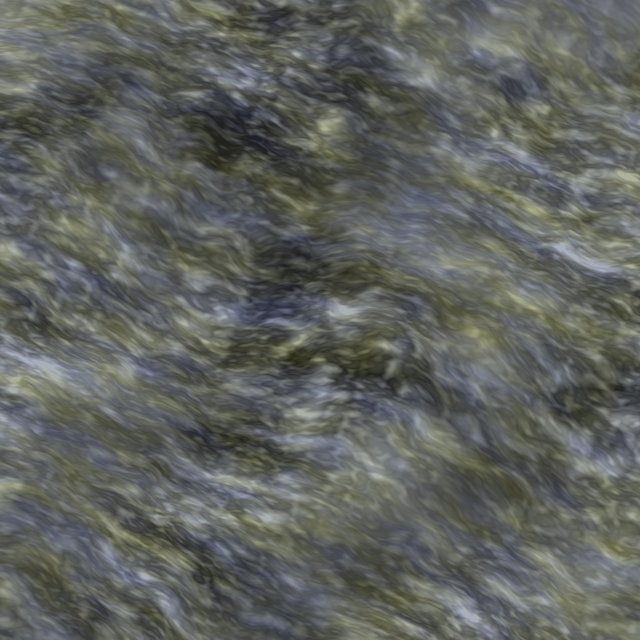
Write a three.js fragment shader that draws this texture.

```glsl
// Weathered grey-green rock face with fine, slanting, wind-combed furrows.
varying vec2 vUv;

#define BASE_TONE 0.375
#define CONTRAST 0.185
#define BROAD_CONTRAST 0.17
#define STREAK_SLOPE 0.34
#define STREAK_SCALE vec2(5.0, 12.0)
#define LACUNARITY 1.8
#define FURROW_MIX 0.45
#define BEND 0.11
#define RUFFLE 0.014
#define TINT_STRENGTH 0.17
#define STONE_COLOR vec3(0.985, 1.018, 0.975)
#define OCTAVES 5

// Random unit gradient for a lattice corner.
vec2 cornerGradient(vec2 cell) {
  float angle = 6.2831853 * fract(sin(dot(cell, vec2(127.1, 311.7))) * 43758.5453);
  return vec2(cos(angle), sin(angle));
}

// Gradient noise with quintic smoothing, centred on zero.
float gradientNoise(vec2 p) {
  vec2 cell = floor(p);
  vec2 f = p - cell;
  vec2 w = f * f * f * (f * (f * 6.0 - 15.0) + 10.0);
  vec2 e = vec2(1.0, 0.0);
  float a = dot(cornerGradient(cell), f);
  float b = dot(cornerGradient(cell + e.xy), f - e.xy);
  float c = dot(cornerGradient(cell + e.yx), f - e.yx);
  float d = dot(cornerGradient(cell + e.xx), f - e.xx);
  return mix(mix(a, b, w.x), mix(c, d, w.x), w.y);
}

// Streak coordinates: x runs along the grain, y across it.
vec2 grainSpace(vec2 uv) {
  vec2 ruffle = vec2(gradientNoise(uv * 13.0 + 4.7), gradientNoise(uv * 13.0 + 31.2));
  vec2 p = uv + RUFFLE * ruffle;
  float bend = BEND * gradientNoise(uv * 2.3 + 8.4);
  float steepening = 0.16 * (1.0 - uv.x) * (1.0 - uv.y);
  return vec2(p.x - STREAK_SLOPE * p.y, p.y + STREAK_SLOPE * p.x + bend - steepening);
}

// Stretched octaves, part smooth swell and part dark-creased furrow.
float streaks(vec2 grain) {
  vec2 scale = STREAK_SCALE;
  float weight = 0.85;
  float sum = 0.0;
  for (int i = 0; i < OCTAVES; i++) {
    float layer = float(i);
    vec2 p = grain;
    p.y += 0.07 * sin(layer * 2.4) * p.x;
    float n = gradientNoise(p * scale + layer * vec2(17.3, 9.1));
    float furrow = 2.2 * abs(n) - 0.36;
    sum += weight * mix(n, furrow, FURROW_MIX * step(0.5, layer));
    weight *= layer < 1.5 ? 1.15 : 0.82;
    scale *= LACUNARITY;
  }
  return sum;
}

void main() {
  vec2 grain = grainSpace(vUv);

  // Broad ledges climb gently to the right, against the grain.
  vec2 ledge = vec2(vUv.x, vUv.y - 0.3 * vUv.x);
  float broad = gradientNoise(ledge * vec2(2.2, 5.0) + 2.6)
              + 0.6 * gradientNoise(ledge * vec2(5.0, 10.0) + 19.5);

  // Some areas are smoother, others more deeply cut.
  float roughness = 1.0 + 0.9 * gradientNoise(vUv * 3.5 + 51.0);
  float tone = BASE_TONE + BROAD_CONTRAST * broad + CONTRAST * roughness * streaks(grain);
  tone = clamp(tone, 0.13, 0.68);

  // Positive tint is slate blue, negative is olive.
  float tint = gradientNoise(grain * vec2(6.0, 15.0) + 73.0)
             + 0.6 * gradientNoise(grain * vec2(18.0, 44.0) + 12.0);
  vec3 color = tone * STONE_COLOR;
  color += TINT_STRENGTH * tint * vec3(-0.12, -0.06, 0.75) * (0.4 + 1.5 * tone);
  gl_FragColor = vec4(color, 1.0);
}
```
